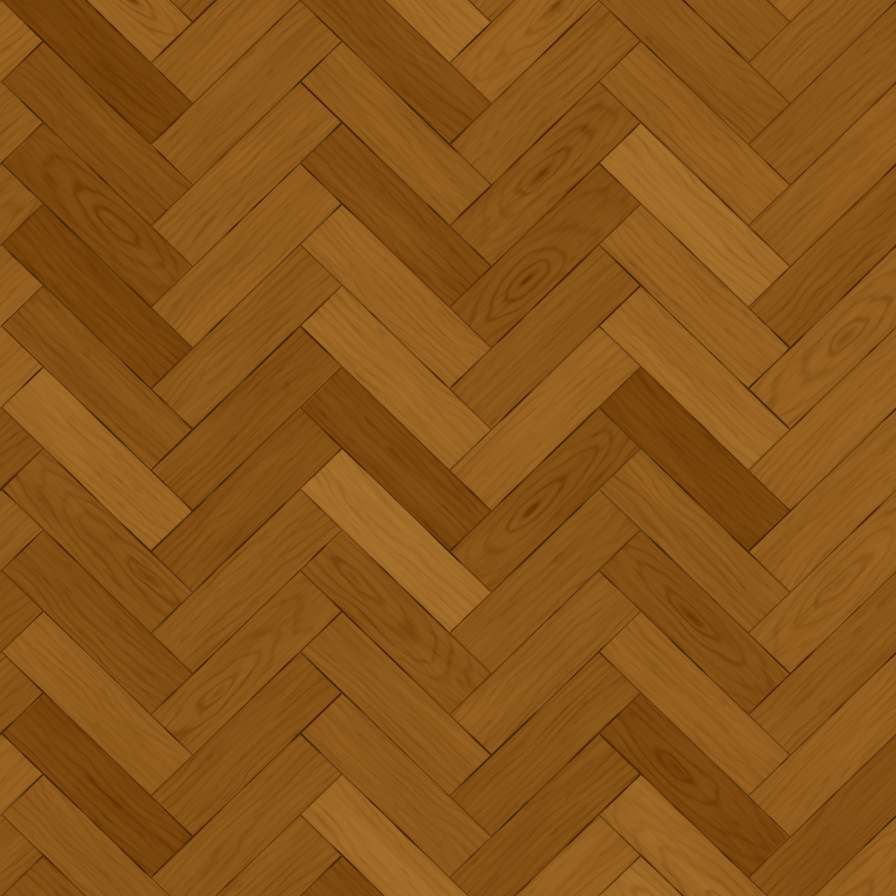
A Shadertoy shader for this texture:

```glsl
// Oiled oak herringbone parquet: 3 zigzags across, 11 planks down, with grain, knots and worn joints.

float hash(vec2 p) {
    return fract(sin(dot(p, vec2(127.1, 311.7))) * 43758.5453);
}

float noise(vec2 p) {
    vec2 c = floor(p), f = fract(p);
    f = f * f * (3.0 - 2.0 * f);
    return mix(mix(hash(c), hash(c + vec2(1, 0)), f.x),
               mix(hash(c + vec2(0, 1)), hash(c + vec2(1, 1)), f.x), f.y);
}

float fbm(vec2 p) {
    float sum = 0.0, amp = 0.5;
    for (int k = 0; k < 3; k++) {
        sum += amp * noise(p);
        p = p * 2.03 + 17.3;
        amp *= 0.5;
    }
    return sum;
}

// Finds the plank under a point: local = (along, across), id = (column, row), kind = 0 falling, 1 rising.
// Planks are 1 long and w wide.
void herringbone(vec2 uv, float w, out vec2 local, out vec2 id, out float kind) {
    float u = uv.x * 6.0 - 0.01, t = (1.0 - uv.y) * 6.2;
    vec2 q = 0.5 * vec2(u + t, u - t);
    float column = floor(u * 0.5);
    float row = -floor((q.y - column) / w);
    local = q + vec2(-row, row) * w - column;
    kind = 0.0;
    if (local.x < 0.0 || local.x > 1.0) {
        column = floor((u - 1.0) * 0.5);
        row = floor((q.x - 1.0 - column) / w);
        local = vec2(q.y + row * w - column, q.x - 1.0 - row * w - column);
        kind = 1.0;
    }
    id = vec2(column, row);
}

// Wood tone from 0 (dark) to 1 (light)
float woodTone(vec2 local, float w, vec2 seed, float kind) {
    vec2 g = local + 40.0 * vec2(hash(seed + 1.3), hash(seed + 2.7));

    // Each plank has its own shade; falling planks vary most
    float tone = 0.65 + (hash(seed) - 0.5) * mix(0.72, 0.28, kind);
    tone += 0.26 * (fbm(g * vec2(1.6, 9.0)) - 0.44);

    // Growth rings stretched around a centre on or beside the plank
    float knotted = step(0.76, hash(seed + 4.1));
    vec2 centre = vec2(0.2 + 0.6 * hash(seed + 5.9),
                       w * mix(1.4 + hash(seed + 6.2), 0.35 + 0.3 * hash(seed + 7.4), knotted));
    vec2 d = (local - centre) * vec2(0.24, 1.0);
    float ring = length(d) + 0.08 * (fbm(g * vec2(3.0, 9.0)) - 0.44);
    float line = pow(0.5 + 0.5 * sin(ring * 165.0 + 4.0 * noise(g * vec2(3.0, 8.0))), 4.0);
    float heart = knotted * exp(-dot(d, d) * 170.0);
    tone -= line * (0.02 + 0.17 * noise(g * vec2(2.5, 14.0)) + 0.17 * heart);
    tone -= 0.25 * knotted * smoothstep(0.025, 0.0, ring);

    // Fine fibres and pores, drawn out along the plank
    float drift = 1.2 * noise(g * vec2(3.0, 6.0));
    tone += 0.14 * (noise(vec2(g.x * 6.0, g.y * 80.0 + drift)) - 0.5);
    tone -= 0.13 * smoothstep(0.7, 0.95, noise(vec2(g.x * 11.0, g.y * 95.0 + drift)));
    return tone;
}

void mainImage(out vec4 fragColor, in vec2 fragCoord) {
    vec2 uv = fragCoord / iResolution.xy;
    float w = 3.1 / 11.0;
    vec2 local, id;
    float kind;
    herringbone(uv, w, local, id, kind);
    float tone = woodTone(local, w, id + vec2(11.0, 53.0) * kind, kind);

    // Soft shade beside the joints
    vec2 rim = min(local, vec2(1.0, w) - local);
    float edge = min(rim.x, rim.y);
    tone -= 0.06 * exp(-edge * 80.0);

    vec3 darkOak = vec3(0.40, 0.20, 0.00), lightOak = vec3(0.64, 0.43, 0.165);
    vec3 color = max(mix(darkOak, lightOak, tone), 0.0);

    // Thin joints, worn unevenly, with a few pale chipped edges
    float pixel = 4.33 / iResolution.y;
    float wear = smoothstep(0.35, 0.65, fbm(uv * 26.0));
    float joint = 1.0 - smoothstep(0.0, 0.002 + pixel, edge - 0.0015 * wear);
    float chip = smoothstep(0.72, 0.82, noise(uv * 23.0 + 9.0)) * smoothstep(0.014, 0.006, edge);
    color = mix(color, vec3(0.68, 0.45, 0.18), 0.2 * chip);
    color = mix(color, vec3(0.25, 0.12, 0.0), joint * mix(0.45, 0.85, wear));

    fragColor = vec4(color, 1.0);
}
```
